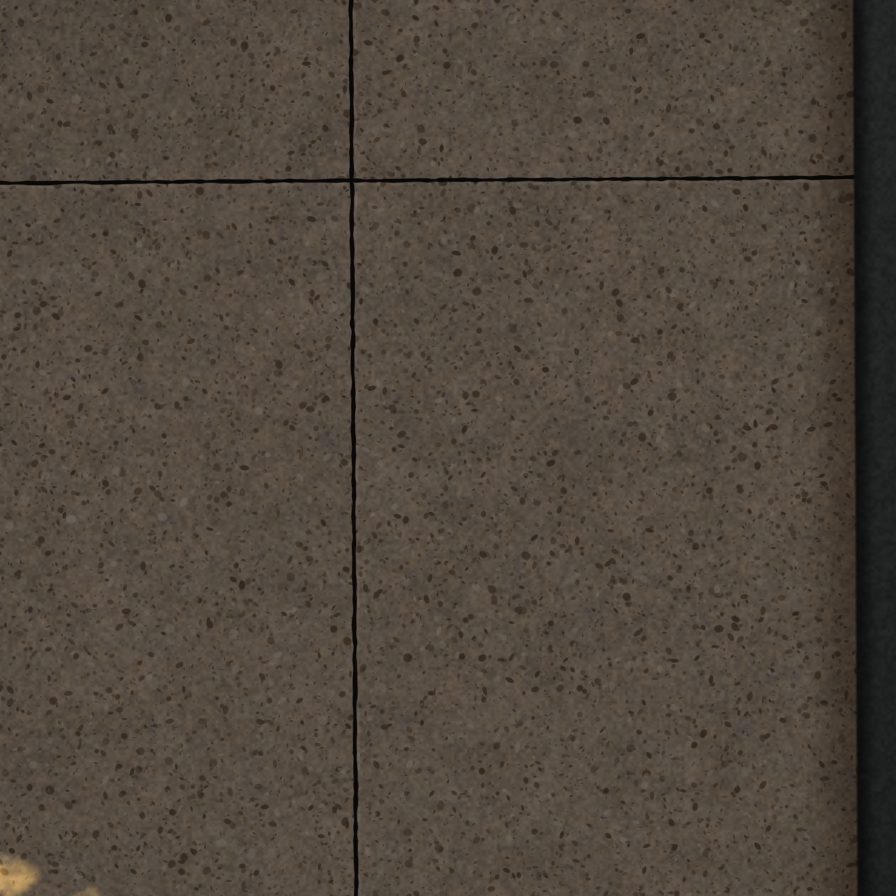
Reproduce this texture procedurally as a three.js fragment shader.

```glsl
#define JOINT_X 0.3945
#define JOINT_Y 0.799
#define JOINT_HALF 0.0021
#define SLAB_EDGE 0.9545
#define GRAIN 185.0
#define SPECK_CELLS 88.0
#define STONE vec3(0.342, 0.302, 0.262)
#define SPECK_BROWN vec3(0.165, 0.120, 0.085)
#define CHIP_PALE vec3(0.450, 0.420, 0.390)
#define JOINT_BLACK vec3(0.025, 0.023, 0.022)
#define RECESS_GREY vec3(0.128, 0.132, 0.132)
#define SUNLIGHT vec3(0.400, 0.300, 0.130)

varying vec2 vUv;

float hash(vec2 p) {
  vec3 q = fract(vec3(p.xyx) * 0.1031);
  q += dot(q, q.yzx + 33.33);
  return fract((q.x + q.y) * q.z);
}

float noise(vec2 p) {
  vec2 cell = floor(p), f = fract(p);
  f = f * f * (3.0 - 2.0 * f);
  float low = mix(hash(cell), hash(cell + vec2(1.0, 0.0)), f.x);
  float high = mix(hash(cell + vec2(0.0, 1.0)), hash(cell + 1.0), f.x);
  return mix(low, high, f.y);
}

float fbm(vec2 p) {
  float sum = 0.0, weight = 0.5;
  for (int i = 0; i < 4; i++) {
    sum += weight * noise(p);
    p = p * 2.03 + 17.3;
    weight *= 0.5;
  }
  return sum / 0.9375;
}

// Randomly turned oval flecks, one candidate per cell
float flecks(vec2 p, float share) {
  vec2 home = floor(p);
  float cover = 0.0;
  for (int y = -1; y <= 1; y++) {
    for (int x = -1; x <= 1; x++) {
      vec2 cell = home + vec2(float(x), float(y));
      vec2 centre = cell + vec2(hash(cell + 11.7), hash(cell + 47.1));
      float angle = 6.2832 * hash(cell + 83.9);
      float c = cos(angle), s = sin(angle);
      vec2 d = mat2(c, -s, s, c) * (p - centre);
      d.y *= 1.0 + 1.2 * hash(cell + 29.3);
      float size = mix(0.16, 0.46, pow(hash(cell + 61.5), 2.0));
      float shape = 1.0 - smoothstep(size - 0.13, size + 0.13, length(d));
      float strength = 0.45 + 0.55 * hash(cell + 5.3);
      cover = max(cover, shape * strength * step(hash(cell + 101.3), share));
    }
  }
  return cover;
}

vec3 stone(vec2 uv) {
  float fine = noise(uv * GRAIN) + noise(uv * GRAIN * 1.7 + 9.1) - 1.0;
  float blotch = fbm(uv * 26.0) - 0.5;
  vec3 color = STONE * (1.0 + 0.17 * fine + 0.16 * blotch);
  float warmth = noise(uv * 95.0 + 31.0) - 0.5;
  color += vec3(0.016, 0.0, -0.018) * warmth;
  float density = 0.36 + 0.2 * (fbm(uv * 7.0 + 4.0) - 0.5);
  color = mix(color, SPECK_BROWN, 0.78 * flecks(uv * SPECK_CELLS, density));
  color = mix(color, SPECK_BROWN, 0.5 * flecks(uv * SPECK_CELLS * 1.6 + 53.0, 0.3));
  return mix(color, CHIP_PALE, 0.55 * flecks(uv * SPECK_CELLS * 0.9 + 131.0, 0.1));
}

float joint(float distance, float halfWidth) {
  return 1.0 - smoothstep(halfWidth - 0.0009, halfWidth + 0.0011, abs(distance));
}

void main() {
  vec2 uv = vUv;
  vec3 color = stone(uv);

  // Slightly leaning joints with rough, chipped sides
  float dx = uv.x - JOINT_X + 0.006 * (uv.y - 0.5);
  float dy = uv.y - JOINT_Y - 0.0065 * (uv.x - 0.5);
  dx += 0.0012 * (noise(vec2(uv.y * 75.0, 3.0)) - 0.5);
  dy += 0.0010 * (noise(vec2(uv.x * 75.0, 8.0)) - 0.5);
  float wearX = 0.0012 * (noise(vec2(uv.y * 130.0, 21.0)) - 0.5);
  float wearY = 0.0012 * (noise(vec2(uv.x * 130.0, 37.0)) - 0.5);

  // Worn pale rims beside the joints
  float rim = joint(dx - 0.004, 0.0014) * noise(vec2(uv.y * 90.0, 5.0));
  rim = max(rim, joint(dy + 0.004, 0.0014) * noise(vec2(uv.x * 90.0, 6.0)));
  color += 0.05 * rim;
  float lines = max(joint(dx, JOINT_HALF + wearX), joint(dy, JOINT_HALF - 0.0002 + wearY));
  color = mix(color, JOINT_BLACK, 0.97 * lines);

  // Uneven shade and the rounded right side
  float edge = uv.x - SLAB_EDGE + 0.005 * (uv.y - 0.5);
  color *= 1.0 - 0.10 * smoothstep(0.35, 1.0, length(uv - vec2(0.5, 0.45)));
  color *= mix(vec3(1.0), vec3(0.74, 0.70, 0.66), smoothstep(-0.065, 0.0, edge));

  // Patches of warm light in the lower left corner
  vec2 wobble = 0.025 * vec2(fbm(uv * 32.0), fbm(uv * 32.0 + 70.0)) - 0.0125;
  vec2 p = uv + wobble;
  float sun = 1.0 - smoothstep(0.4, 1.15, length((p - vec2(0.012, 0.022)) / vec2(0.036, 0.026)));
  sun += 0.5 * (1.0 - smoothstep(0.3, 1.1, length((p - vec2(0.095, 0.0)) / vec2(0.02, 0.009))));
  color += SUNLIGHT * sun * (0.6 + 0.5 * noise(uv * 110.0));

  // Shadowed recess beyond the slab
  float grit = noise(uv * 150.0 + 7.0) + noise(uv * 270.0) - 1.0;
  vec3 recess = RECESS_GREY * (1.0 + 0.22 * grit) * mix(0.9, 1.1, uv.y);
  recess *= mix(0.42, 1.0, smoothstep(0.0, 0.026, edge));
  color = mix(color, recess, smoothstep(-0.0022, 0.0022, edge));

  gl_FragColor = vec4(clamp(color, 0.0, 1.0), 1.0);
}
```
